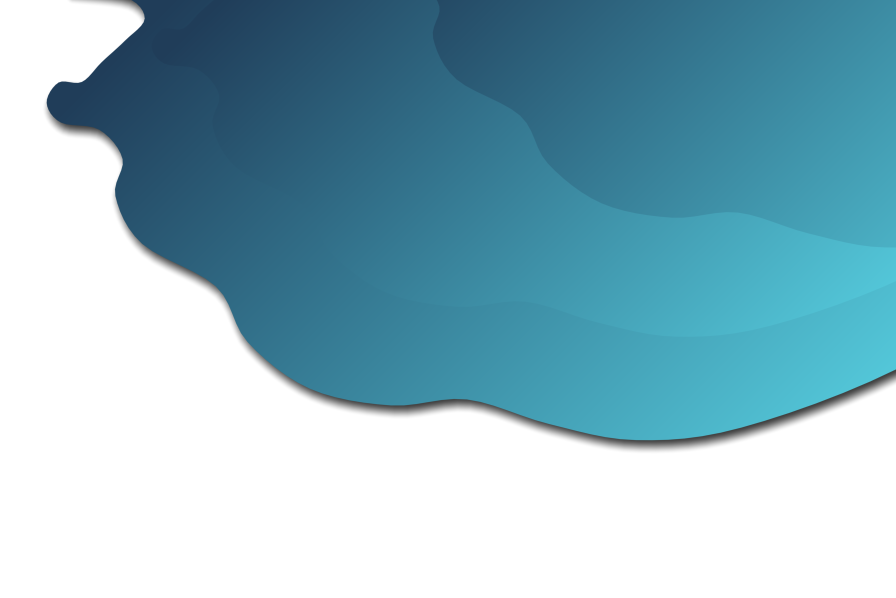
A WebGL 2 fragment shader for this background:

```glsl
#version 300 es
precision highp float;
uniform vec2 u_resolution;
out vec4 fragColor;

// Control points of the wavy outline, in canvas heights, y pointing down
const vec2 outline[23] = vec2[23](
  vec2(.117, -.016), vec2(.211, -.004), vec2(.242, .031), vec2(.209, .068),
  vec2(.170, .104), vec2(.137, .137), vec2(.098, .138), vec2(.078, .172),
  vec2(.102, .205), vec2(.166, .217), vec2(.205, .266), vec2(.193, .328),
  vec2(.238, .408), vec2(.361, .479), vec2(.414, .572), vec2(.518, .650),
  vec2(.654, .678), vec2(.781, .668), vec2(.918, .709), vec2(1.064, .736),
  vec2(1.240, .715), vec2(1.500, .617), vec2(1.758, .459));

// Offset (xy) and scale (zw) of the shadow and the three waves, back to front
const vec4 layers[4] = vec4[4](
  vec4(.006, .010, 1., 1.), vec4(0., 0., 1., 1.),
  vec4(.184, -.070, .89, .86), vec4(.557, -.217, .867, .857));

// True where a ray from p towards the left meets the segment ab
bool crosses(vec2 p, vec2 a, vec2 b) {
  return (a.y > p.y) != (b.y > p.y)
      && p.x - a.x > (b.x - a.x) * (p.y - a.y) / (b.y - a.y);
}

// Signed distance to the spline, capped at .025; spans far from p stay straight
float waveDistance(vec2 p) {
  float nearest = .025 * .025, side = 1.;
  vec2 a = outline[0], b = a, c = outline[1];
  for (int i = 2; i < 24; i++) {
    vec2 d = outline[min(i, 22)];
    vec2 outside = abs(p - .5 * (b + c)) - .5 * abs(c - b);
    if (max(outside.x, outside.y) > .04) {
      if (crosses(p, b, c)) side = -side;
    } else {
      // Catmull-Rom span cut into short chords
      vec2 k1 = .5 * (c - a), k2 = a - 2.5 * b + 2. * c - .5 * d;
      vec2 k3 = 1.5 * (b - c) + .5 * (d - a), from = b;
      for (int j = 1; j <= 6; j++) {
        float t = float(j) / 6.;
        vec2 to = j == 6 ? c : b + t * (k1 + t * (k2 + t * k3));
        vec2 edge = to - from, q = p - from;
        vec2 gap = q - edge * clamp(dot(q, edge) / dot(edge, edge), 0., 1.);
        nearest = min(nearest, dot(gap, gap));
        if (crosses(p, from, to)) side = -side;
        from = to;
      }
    }
    a = b;
    b = c;
    c = d;
  }
  return side * sqrt(nearest);
}

// Diagonal blend from navy through teal to aqua
vec3 seaGradient(vec2 p) {
  float s = p.x + p.y;
  vec3 color = mix(vec3(.125, .24, .35), vec3(.20, .45, .55),
                   clamp((s - .293) / .713, 0., 1.));
  return mix(color, vec3(.33, .79, .86), clamp((s - 1.006) / 1.142, 0., 1.));
}

void main() {
  vec2 p = vec2(gl_FragCoord.x, u_resolution.y - gl_FragCoord.y) / u_resolution.y;
  float soft = .7 / u_resolution.y;
  vec3 color = vec3(1.);

  // Each layer lies within the one behind it, so stop once outside
  for (int i = 0; i < 4 && p.y < .8; i++) {
    vec4 layer = layers[i];
    vec2 local = (p - layer.xy) / layer.zw;
    float d = waveDistance(local) * layer.w;
    if (d > .02) break;
    if (i == 0) color -= .75 * (1. - smoothstep(-.012, .014, d));
    else color = mix(seaGradient(local), color, smoothstep(-soft, soft, d));
  }

  fragColor = vec4(color, 1.);
}
```
